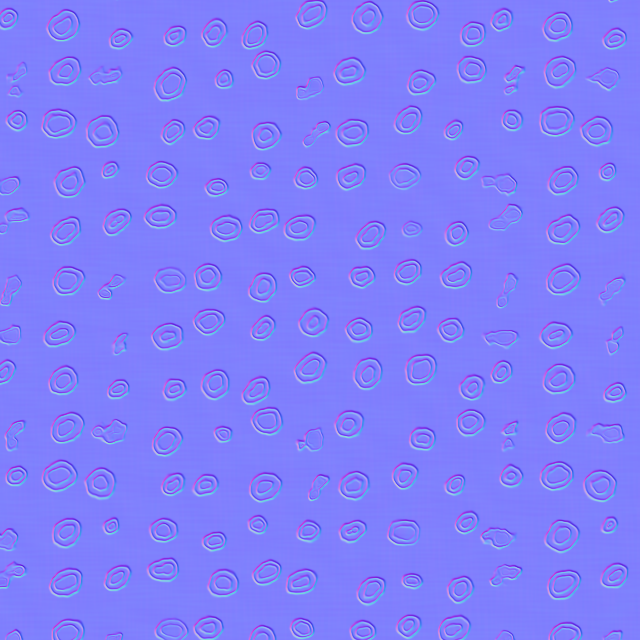
A WebGL 2 fragment shader for this texture map:

```glsl
#version 300 es
precision highp float;

uniform vec2 u_resolution;
out vec4 fragColor;

#define CELLS vec2(12.9, 12.65)
#define PHASE vec2(0.2, 0.35)
#define PERIOD vec2(10.0, 7.0)
#define LINE_WIDTH 0.023
#define RIM_DEPTH 0.026
#define JITTER 0.25
#define TILT 0.45
#define WOBBLE 0.05
#define GRAIN 0.0011
#define SWELL 0.007
#define LEFT_GAIN 0.7

vec3 hash3(vec2 p) {
    vec3 q = fract(p.xyx * vec3(0.1031, 0.1030, 0.0973));
    q += dot(q, q.yxz + 33.33);
    return fract((q.xxy + q.yzz) * q.zyx);
}

vec2 gradient(vec2 cell) {
    float angle = 6.28318 * hash3(cell + 57.0).x;
    return vec2(cos(angle), sin(angle));
}

float gradientNoise(vec2 p) {
    vec2 i = floor(p), f = fract(p);
    vec2 u = f * f * f * (f * (f * 6.0 - 15.0) + 10.0);
    vec2 e = vec2(0.0, 1.0);
    float bottom = mix(dot(gradient(i), f), dot(gradient(i + e.yx), f - e.yx), u.x);
    float top = mix(dot(gradient(i + e.xy), f - e.xy), dot(gradient(i + e.yy), f - e.yy), u.x);
    return mix(bottom, top, u.y);
}

float ovalDistance(vec2 q, vec2 radii) {
    float k0 = length(q / radii) + 1e-5;
    float k1 = length(q / (radii * radii)) + 1e-5;
    return k0 * (k0 - 1.0) / k1;
}

float smoothMin(float a, float b, float k) {
    float h = max(k - abs(a - b), 0.0) / k;
    return min(a, b) - h * h * k * 0.25;
}

// Thin groove with a step down to the inside; zero far outside
float sunkenEdge(float d) {
    float t = d / LINE_WIDTH;
    return -0.8 * exp(-t * t) - 0.5 * (1.0 - smoothstep(-1.0, 1.0, t));
}

// Relief of one coin-like oval: sunken rim plus a shallower inner ring
float ovalRelief(vec2 p, vec2 cell, float wobble, float wear) {
    vec2 key = mod(cell, PERIOD);
    vec3 place = hash3(key + 11.0);
    vec3 form = hash3(key + 83.0);
    vec3 drift = hash3(cell + 231.0) - 0.5;

    // One column stays large and regular, its neighbours are ragged
    float regular = 1.0 - step(0.5, abs(key.x - 1.0));
    float wornColumn = 1.0 - step(0.5, min(key.x, abs(key.x - 2.0)));
    float ragged = step(place.z, mix(0.12, 0.6, wornColumn)) * (1.0 - regular);

    vec2 offset = (place.xy - 0.5) * 2.0 * JITTER * mix(1.0, 0.4, regular);
    vec2 q = p - cell - 0.5 - offset - drift.xy * 0.08;
    float angle = TILT + (form.y - 0.5) * 0.9 * (1.0 - 0.6 * regular);
    float c = cos(angle), s = sin(angle);
    q = mat2(c, -s, s, c) * q;

    float size = mix(mix(0.13, 0.32, sqrt(form.x)), 0.315, regular);
    size *= 1.0 + drift.z * 0.12 - 0.25 * ragged;
    float aspect = mix(0.68, 0.9, form.z) - 0.16 * ragged;
    float d = ovalDistance(q, size * vec2(1.0, aspect));

    // Ragged ovals grow a small lobe on one side
    vec2 lobe = vec2(-size - 0.05, (form.z - 0.5) * 0.3);
    float lobed = smoothMin(d, ovalDistance(q - lobe, vec2(0.12, 0.09)), 0.1);
    d = mix(d, lobed, ragged) + wobble * (1.0 + 1.5 * ragged);

    float strength = mix(1.0, 0.5 + 0.5 * wear, max(ragged, step(form.y, 0.06)));
    float gap = size * mix(0.3, 0.48, place.z);
    float inner = (1.0 - 0.7 * ragged) * smoothstep(0.12, 0.18, size);
    float ringWobble = 0.6 * wobble;
    float rings = sunkenEdge(d) + 0.7 * inner * sunkenEdge(d + gap + ringWobble);
    return strength * RIM_DEPTH * rings;
}

float height(vec2 p) {
    float wobble = WOBBLE * (gradientNoise(p * 3.1 + 4.0) + 0.4 * gradientNoise(p * 7.3 + 31.0));
    float wear = smoothstep(-0.25, 0.3, gradientNoise(p * 2.3 + 19.0));
    float h = 0.0;
    for (int y = -1; y <= 1; y++) {
        for (int x = -1; x <= 1; x++) {
            h += ovalRelief(p, floor(p) + vec2(x, y), wobble, wear);
        }
    }
    // Faint woven grain and soft swells
    h += GRAIN * (gradientNoise(p * vec2(1.5, 13.0)) + gradientNoise(p * vec2(13.0, 1.5) + 40.0));
    return h + SWELL * gradientNoise(p * 1.7 + 70.0);
}

void main() {
    vec2 p = gl_FragCoord.xy / u_resolution * CELLS + PHASE;
    vec2 e = vec2(0.01, 0.0);
    vec2 slope = vec2(height(p + e) - height(p - e),
                      height(p + e.yx) - height(p - e.yx)) / (2.0 * e.x);
    // Encode the surface normal, with left-facing slopes softened
    vec2 tilt = -slope;
    tilt.x *= tilt.x < 0.0 ? LEFT_GAIN : 1.0;
    vec3 normal = normalize(vec3(tilt, 1.0));
    fragColor = vec4(normal * 0.5 + vec3(0.5, 0.5, 0.493), 1.0);
}
```
